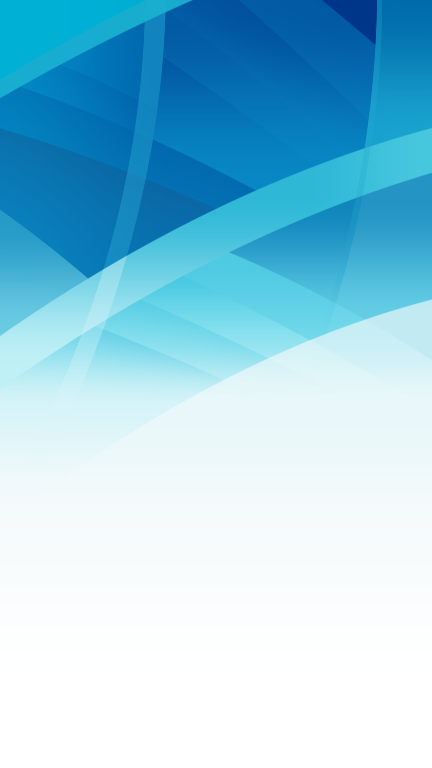
Give the GLSL for this background, as a Shadertoy shader.

```glsl
// Quadratic arc; k holds its values at t = 0, 0.5 and 1
float arc(float t, vec3 k) {
    float bend = 2.0 * (k.x - 2.0 * k.y + k.z);
    return k.x + t * (k.z - k.x - bend + bend * t);
}

// Signed distance: positive below a sweeping arc
float below(vec2 p, vec3 k) { return p.y - arc(p.x, k); }

// Signed distance: positive to the right of an upright arc
float rightOf(vec2 p, vec3 k) { return p.x - arc(p.y, k); }

float cover(float d, float soft) { return smoothstep(-soft, soft, d); }

// Crisp edge whose tint fades away over the given reach
float fold(float d, float reach, float soft) {
    return cover(d, soft) * exp(-max(d, 0.0) / reach);
}

// Pale lower sheet, from cyan down to white
vec3 mistColor(float y) {
    vec3 c = mix(vec3(0.25, 0.77, 0.88), vec3(0.50, 0.87, 0.93), smoothstep(0.34, 0.44, y));
    c = mix(c, vec3(0.82, 0.95, 0.97), smoothstep(0.41, 0.53, y));
    c = mix(c, vec3(0.96, 0.98, 0.985), smoothstep(0.49, 0.67, y));
    return mix(c, vec3(1.0), smoothstep(0.64, 0.90, y));
}

// Deep blue upper sheet with overlapping translucent blades
vec3 deepColor(vec2 p, float pillarLeft, float pillarRight, float rail, float soft) {
    vec3 navy = vec3(0.0, 0.29, 0.60);
    vec3 azure = vec3(0.04, 0.55, 0.78);

    // Left panel
    vec3 left = mix(vec3(0.01, 0.56, 0.79), vec3(0.0, 0.39, 0.67), smoothstep(0.0, 0.42, p.x));
    left = mix(left, azure, 0.55 * smoothstep(0.08, 0.30, p.y));
    left = mix(left, navy, 0.18 * fold(below(p, vec3(0.059, 0.191, 0.435)), 0.05, soft));
    left = mix(left, vec3(0.0, 0.39, 0.66), 0.48 * fold(below(p, vec3(0.104, 0.221, 0.387)), 0.10, soft));
    left = mix(left, vec3(0.07, 0.36, 0.59), 0.50 * fold(below(p, vec3(0.167, 0.272, 0.42)), 0.14, soft));
    float haze = cover(below(p, vec3(0.273, 0.525, 0.885)), soft);
    vec3 hazeColor = mix(vec3(0.16, 0.62, 0.79), vec3(0.46, 0.82, 0.90), smoothstep(0.29, 0.43, p.y));
    left = mix(left, hazeColor, 0.9 * haze);

    // Central panel
    vec3 center = mix(navy, vec3(0.03, 0.53, 0.77), smoothstep(0.01, 0.24, p.y));
    float upperBlade = below(p, vec3(-0.124, 0.061, 0.3125));
    float lowerBlade = below(p, vec3(-0.065, 0.122, 0.332));
    center = mix(center, azure, 0.28 * fold(-upperBlade, 0.08, soft));
    center = mix(center, azure, 0.22 * cover(upperBlade, soft) * cover(-lowerBlade, soft));
    center = mix(center, azure, 0.20 * cover(-below(p, vec3(-0.247, -0.026, 0.24)), soft));
    center = mix(center, vec3(0.0, 0.20, 0.53), 0.92 * cover(-below(p, vec3(-0.3125, -0.11, 0.122)), soft));
    // Falling folds cross the pillar and end at the bright ribbon
    center = mix(center, left, cover(below(p, vec3(0.104, 0.221, 0.387)), soft));

    // Right panel
    vec3 side = mix(vec3(0.0, 0.42, 0.67), vec3(0.10, 0.64, 0.81), smoothstep(0.0, 0.18, p.y));
    side = mix(side, azure, 0.15 * fold(-upperBlade, 0.1, soft));

    vec3 c = mix(left, center, cover(pillarRight, soft));
    c = mix(c, side, cover(rail, soft));
    return mix(c, vec3(0.14, 0.64, 0.82), 0.48 * cover(pillarLeft, soft) * cover(-pillarRight, soft));
}

void mainImage(out vec4 fragColor, in vec2 fragCoord) {
    vec2 p = fragCoord / iResolution.xy;
    p.y = 1.0 - p.y;
    float soft = 0.9 / iResolution.y;

    // Upright arcs
    float pillarLeft = rightOf(p, vec3(0.336, 0.1435, -0.414));
    float pillarRight = rightOf(p, vec3(0.384, 0.19, -0.354));
    float railLeft = rightOf(p, vec3(0.873, 0.699, 0.204));
    float railRight = rightOf(p, vec3(0.885, 0.715, 0.22));
    float pillar = cover(pillarLeft, soft) * cover(-pillarRight, soft);
    float rail = cover(railLeft, soft) * cover(-railRight, soft);

    // Rising arcs
    float ribbonTop = below(p, vec3(0.4375, 0.272, 0.1667));
    float ribbonBase = below(p, vec3(0.5065, 0.337, 0.225));
    float veil = below(p, vec3(0.684, 0.50, 0.39));

    // Lower sheet and its wedges
    vec3 mist = mistColor(p.y);
    float fade = 1.0 - smoothstep(0.42, 0.53, p.y);
    float tealWedge = below(p, vec3(0.319, 0.434, 0.58));
    float whiteWedge = below(p, vec3(0.258, 0.380, 0.534));
    float blueWedge = below(p, vec3(0.241, 0.3216, 0.469));
    mist = mix(mist, vec3(0.24, 0.76, 0.87), 0.30 * fade * fold(tealWedge, 0.06, soft));
    mist = mix(mist, vec3(0.22, 0.73, 0.86), 0.35 * fade * fold(below(p, vec3(0.378, 0.49, 0.625)), 0.05, soft));
    mist = mix(mist, vec3(0.36, 0.81, 0.90), 0.55 * fade * cover(-whiteWedge, soft));
    vec3 wedgeColor = mix(vec3(0.05, 0.51, 0.73), vec3(0.36, 0.79, 0.89), smoothstep(0.26, 0.42, p.y));
    mist = mix(mist, wedgeColor, 0.95 * cover(-blueWedge, soft));
    mist = mix(mist, vec3(0.55, 0.88, 0.93), 0.16 * fade * cover(railRight, soft));
    mist = mix(mist, vec3(0.96, 0.98, 0.985), 0.65 * cover(veil, soft) * (1.0 - smoothstep(0.5, 0.72, p.y)));

    // Bright ribbon between both sheets
    vec3 ribbon = mix(vec3(0.18, 0.72, 0.84), vec3(0.75, 0.94, 0.965), smoothstep(0.25, 0.48, p.y));
    ribbon = mix(ribbon, vec3(0.28, 0.78, 0.87), smoothstep(0.7, 1.0, p.x));

    vec3 color = deepColor(p, pillarLeft, pillarRight, railLeft, soft);
    color = mix(color, ribbon, cover(ribbonTop, soft));
    color = mix(color, mist, cover(ribbonBase, soft));

    // Glassy pillar and thin rail over the lower layers
    float glass = cover(ribbonTop, soft) * (1.0 - smoothstep(0.48, 0.64, p.y));
    color = mix(color, vec3(0.86, 0.96, 0.98), 0.32 * pillar * glass);
    color = mix(color, vec3(0.15, 0.65, 0.81), 0.30 * rail * (1.0 - smoothstep(0.25, 0.45, p.y)));

    // Cyan corner with a lighter rim
    float corner = cover(-below(p, vec3(0.128, -0.013, -0.11)), soft);
    float rim = cover(below(p, vec3(0.104, -0.042, -0.14)), soft);
    vec3 cornerColor = mix(vec3(0.0, 0.70, 0.84), vec3(0.10, 0.69, 0.82), rim);
    color = mix(color, cornerColor, 0.94 * corner);

    fragColor = vec4(color, 1.0);
}
```
